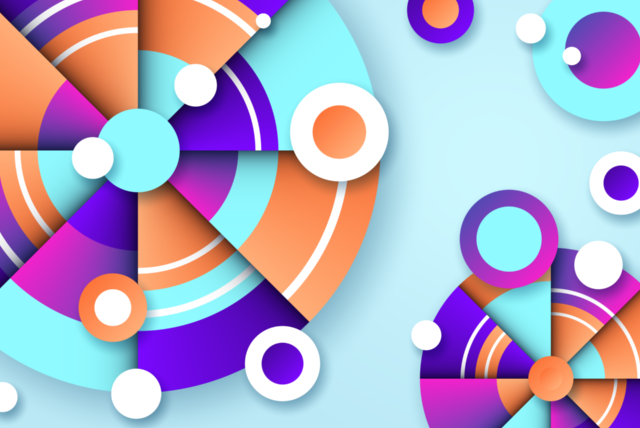
Reproduce this background procedurally as a Shadertoy shader.

```glsl
const int CYAN = 0, ORANGE = 1, VIOLET = 2, PINK = 3, WHITE = 4;
const float SLICE = 0.78539816;

// Band materials per slice, from the hub outwards
const ivec4 LARGE_BANDS[8] = ivec4[8](
    ivec4(VIOLET, VIOLET, CYAN, CYAN), ivec4(CYAN, ORANGE, ORANGE, VIOLET),
    ivec4(ORANGE, ORANGE, PINK, VIOLET), ivec4(PINK, ORANGE, ORANGE, ORANGE),
    ivec4(CYAN, ORANGE, PINK, VIOLET), ivec4(VIOLET, PINK, PINK, CYAN),
    ivec4(ORANGE, ORANGE, CYAN, VIOLET), ivec4(PINK, CYAN, ORANGE, ORANGE));
const ivec4 SMALL_BANDS[8] = ivec4[8](
    ivec4(CYAN, ORANGE, ORANGE, ORANGE), ivec4(ORANGE, ORANGE, PINK, PINK),
    ivec4(CYAN, CYAN, CYAN, ORANGE), ivec4(VIOLET, ORANGE, VIOLET, VIOLET),
    ivec4(ORANGE, PINK, PINK, PINK), ivec4(CYAN),
    ivec4(PINK, VIOLET, VIOLET, VIOLET), ivec4(ORANGE, ORANGE, VIOLET, VIOLET));

// Bit k switches on white ring k of a slice
const int LARGE_RINGS[8] = int[8](1, 2, 3, 0, 3, 0, 3, 4);
const int SMALL_RINGS[8] = int[8](2, 3, 0, 3, 0, 0, 0, 1);

vec3 paint(int material, float t) {
    if (material == CYAN) return vec3(0.56, 0.98, 1.0);
    if (material == ORANGE) return mix(vec3(1.0, 0.68, 0.47), vec3(0.99, 0.45, 0.22), t);
    if (material == VIOLET) return mix(vec3(0.48, 0.03, 1.0), vec3(0.29, 0.03, 0.64), t);
    if (material == PINK) return mix(vec3(0.95, 0.13, 0.80), vec3(0.32, 0.29, 0.70), t);
    return vec3(1.0);
}

float inside(float dist, float px) {
    return 1.0 - smoothstep(-px, px, dist);
}

vec3 castShadow(vec3 col, float dist, float blur, float strength) {
    float shade = 1.0 - smoothstep(-blur, blur, dist);
    return col * mix(vec3(1.0), vec3(0.32, 0.50, 0.60), shade * strength);
}

vec3 slice(ivec4 bands, int rings, float r, float t, float px) {
    t = clamp(t, 0.0, 1.0);
    vec3 col = paint(bands[0], t);
    for (int k = 0; k < 3; k++) {
        float edge = 1.2 + 0.48 * float(k);
        col = mix(paint(bands[k + 1], t), col, inside(r - edge, px));
    }
    for (int k = 0; k < 3; k++) {
        float ring = abs(r - 1.44 - 0.52 * float(k)) - 0.035 - 0.008 * float(k);
        if (((rings >> k) & 1) == 1) col = mix(col, vec3(1.0), inside(ring, px));
    }
    // Shade cast by the next slice
    float gap = r * sin((1.0 - t) * SLICE);
    return col * (1.0 - vec3(0.68, 0.66, 0.60) * exp(-gap / 0.15));
}

vec3 wheel(vec3 col, vec2 p, vec2 center, float scale, ivec4 bands[8], int rings[8], float px) {
    vec2 q = (p - center) / scale;
    px /= scale;
    col = castShadow(col, length(q - vec2(0.14, -0.12)) - 2.85, 0.5, 0.62);
    float r = length(q);
    float turn = atan(q.y, q.x) / SLICE;
    float edge = floor(turn + 0.5);
    float t = turn - edge;
    int after = int(edge) & 7;
    int before = (after + 7) & 7;
    vec3 low = slice(bands[before], rings[before], r, t + 1.0, px);
    vec3 high = slice(bands[after], rings[after], r, t, px);
    vec3 face = mix(low, high, smoothstep(-px, px, r * sin(t * SLICE)));
    return mix(col, face, inside(r - 2.9, px));
}

// Disc with a soft shadow and a core of another material
vec3 disc(vec3 col, vec2 p, vec2 center, float radius, int rim, float coreRadius, int core, float px) {
    vec2 q = p - center;
    float blur = 0.08 + 0.12 * radius;
    col = castShadow(col, length(q - vec2(0.05, -0.08)) - radius, blur, 0.6);
    vec2 light = vec2(-0.35, 0.35);
    float t = clamp(0.5 + dot(q, light) / radius, 0.0, 1.0);
    col = mix(col, paint(rim, t), inside(length(q) - radius, px));
    float coreT = clamp(0.5 + dot(q, light) / max(coreRadius, 0.01), 0.0, 1.0);
    return mix(col, paint(core, coreT), inside(length(q) - coreRadius, px));
}

vec3 dot1(vec3 col, vec2 p, vec2 center, float radius, int material, float px) {
    return disc(col, p, center, radius, material, 0.5 * radius, material, px);
}

void mainImage(out vec4 fragColor, in vec2 fragCoord) {
    float px = 5.12 / iResolution.y;
    vec2 p = fragCoord * px;

    // Pale backdrop
    float glow = exp(-0.18 * dot(p - vec2(5.9, 3.2), p - vec2(5.9, 3.2)));
    vec3 col = mix(vec3(0.73, 0.91, 0.96), vec3(0.80, 0.97, 1.0), glow);

    // Large wheel and its discs
    col = wheel(col, p, vec2(1.65, 3.32), 1.0, LARGE_BANDS, LARGE_RINGS, px);
    col = dot1(col, p, vec2(1.65, 3.32), 0.50, CYAN, px);
    col = dot1(col, p, vec2(1.11, 3.23), 0.25, WHITE, px);
    col = dot1(col, p, vec2(2.34, 4.10), 0.255, WHITE, px);
    col = dot1(col, p, vec2(3.15, 4.87), 0.09, WHITE, px);
    col = disc(col, p, vec2(4.06, 3.54), 0.59, WHITE, 0.32, ORANGE, px);
    col = disc(col, p, vec2(1.35, 1.44), 0.41, ORANGE, 0.22, WHITE, px);
    col = disc(col, p, vec2(3.38, 0.77), 0.45, WHITE, 0.25, VIOLET, px);
    col = dot1(col, p, vec2(1.63, 0.41), 0.30, WHITE, px);
    col = dot1(col, p, vec2(0.03, 0.37), 0.18, WHITE, px);

    // Floating discs
    col = disc(col, p, vec2(5.27, 5.00), 0.40, VIOLET, 0.22, ORANGE, px);
    col = disc(col, p, vec2(7.22, 4.52), 0.85, CYAN, 0.46, PINK, px);
    col = dot1(col, p, vec2(6.35, 4.78), 0.18, WHITE, px);
    col = dot1(col, p, vec2(6.84, 4.45), 0.11, WHITE, px);
    col = disc(col, p, vec2(7.43, 2.93), 0.38, WHITE, 0.21, VIOLET, px);

    // Small wheel and its discs
    col = wheel(col, p, vec2(6.59, 0.59), 0.54, SMALL_BANDS, SMALL_RINGS, px);
    col = dot1(col, p, vec2(6.59, 0.59), 0.27, ORANGE, px);
    col = disc(col, p, vec2(6.09, 2.26), 0.59, PINK, 0.39, CYAN, px);
    col = dot1(col, p, vec2(7.16, 1.95), 0.29, WHITE, px);
    col = dot1(col, p, vec2(5.10, 1.11), 0.18, WHITE, px);

    fragColor = vec4(col, 1.0);
}
```
